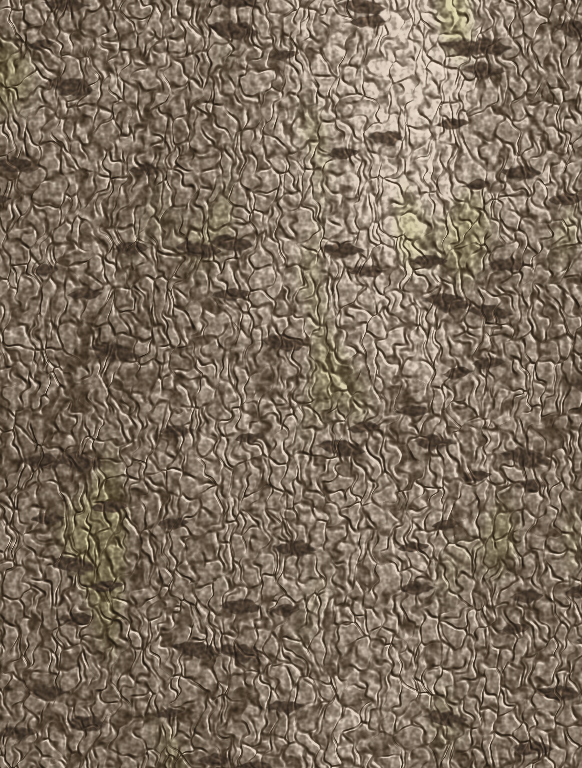
A Shadertoy shader for this texture:

```glsl
// Grey-brown tree bark: small wavy cracked scales, dark lens-shaped pores and a soft glow of light.

const vec2 SCALE_SIZE = vec2(0.0185, 0.031);  // one bark scale, in canvas heights
const vec2 PORE_GRID = vec2(0.090, 0.066);    // spacing of the pores
const vec2 PORE_SIZE = vec2(0.029, 0.0125);   // half width and half height
const float PORE_SHARE = 0.52;
const float CRACK_WIDTH = 0.27;
const vec2 LIGHT_STEP = vec2(0.0021, 0.0021);
const float BASE_TONE = 0.412;
const float CRACK_DEPTH = 0.62;
const float RELIEF = 0.62;
const float GRAIN = 0.42;
const vec3 WARM_TINT = vec3(0.058, 0.0, -0.062);
const vec3 PORE_COLOR = vec3(0.270, 0.218, 0.172);
const vec3 MOSS_TINT = vec3(0.97, 1.00, 0.87);

vec2 hash2(vec2 p) {
    vec3 q = fract(p.xyx * vec3(0.1031, 0.1030, 0.0973));
    q += dot(q, q.yzx + 33.33);
    return fract((q.xx + q.yz) * q.zy);
}

float gradientAt(vec2 cell, vec2 offset) {
    float angle = 6.2832 * hash2(cell).x;
    return dot(vec2(cos(angle), sin(angle)), offset);
}

// Gradient noise, roughly -0.7 to 0.7
float noise(vec2 p) {
    vec2 i = floor(p), f = p - i;
    vec2 u = f * f * f * (f * (f * 6.0 - 15.0) + 10.0);
    vec2 e = vec2(1.0, 0.0);
    float low = mix(gradientAt(i, f), gradientAt(i + e.xy, f - e.xy), u.x);
    float high = mix(gradientAt(i + e.yx, f - e.yx), gradientAt(i + e.xx, f - e.xx), u.x);
    return mix(low, high, u.y);
}

vec2 warp(vec2 p) {
    vec2 broad = vec2(noise(p * vec2(19.0, 15.0)), noise(p * 15.0 + 40.0));
    vec2 fine = vec2(noise(p * 55.0 + 11.0), noise(p * 51.0 + 73.0));
    return p + 0.024 * broad + 0.013 * fine;
}

// x: gap between the two nearest scale centres, y: random value of the scale
vec2 scales(vec2 p) {
    vec2 cell = floor(p);
    float nearest = 9.0, second = 9.0, id = 0.0;
    for (int y = -1; y <= 1; y++)
    for (int x = -1; x <= 1; x++) {
        vec2 c = cell + vec2(x, y);
        vec2 h = hash2(c + 7.0);
        float d = length(c + h - p);
        if (d < nearest) {
            second = nearest;
            nearest = d;
            id = h.y;
        } else {
            second = min(second, d);
        }
    }
    return vec2(second - nearest, id);
}

float barkHeight(vec2 p) {
    vec2 q = warp(p);
    vec2 s = scales(q / SCALE_SIZE);
    float width = CRACK_WIDTH * (1.0 + 0.9 * noise(p * 24.0 + 5.0));
    float crackShare = smoothstep(-0.5, 0.15, noise(p * 45.0 + 61.0));
    float plate = mix(1.0, smoothstep(0.0, width, s.x), crackShare) * (0.9 + 0.2 * s.y);
    float fissure = smoothstep(0.0, 0.13, abs(noise(q * vec2(40.0, 15.0))));
    return plate * mix(0.45, 1.0, fissure) + 0.55 * noise(p * vec2(105.0, 72.0));
}

// Coverage of the dark, horizontal pores
float pores(vec2 p) {
    float rag = 0.42 * noise(p * vec2(60.0, 80.0)) + 0.3 * noise(p * 130.0);
    vec2 cell = floor(p / PORE_GRID);
    float cover = 0.0;
    for (int y = -1; y <= 1; y++)
    for (int x = -1; x <= 1; x++) {
        vec2 c = cell + vec2(x, y);
        vec2 h = hash2(c + 31.0), k = hash2(c * 1.7 + 87.0);
        vec2 d = p - (c + h) * PORE_GRID;
        d.y += 0.3 * (k.y - 0.5) * d.x;
        d /= PORE_SIZE * mix(0.6, 1.1, k.y);
        float lens = 1.0 - abs(d.y) - 0.8 * abs(d.x) * abs(d.x) + rag;
        cover = max(cover, step(k.x, PORE_SHARE) * smoothstep(0.0, 0.35, lens));
    }
    return cover;
}

void mainImage(out vec4 fragColor, in vec2 fragCoord) {
    vec2 p = fragCoord / iResolution.y;
    float across = fragCoord.x / iResolution.x;

    // Light: a broad central band and a bright glow near the top
    float band = exp(-pow((across - 0.65) / 0.32, 2.0));
    float glow = exp(-pow((across - 0.70 + 0.12 * noise(p * 7.0)) / 0.10, 2.0));
    glow *= smoothstep(0.40, 1.0, p.y);
    float light = 0.81 + 0.12 * p.y + 0.20 * band + 0.55 * glow + 0.16 * noise(p * 6.0);

    // Relief: cracks, lit rims and fine grain
    float height = barkHeight(p);
    float slope = height - barkHeight(p + LIGHT_STEP);
    float grain = noise(p * 180.0) + 0.5 * noise(p * 250.0 + 19.0);
    float detail = CRACK_DEPTH * (height - 0.65) + RELIEF * slope + GRAIN * grain;
    float tone = BASE_TONE * light * exp(detail);
    tone = min(tone, 0.80 + 0.15 * (1.0 - exp(0.8 - max(tone, 0.8))));
    vec3 color = tone + WARM_TINT * smoothstep(0.0, 0.25, tone);

    // Faint mossy patches, then pores
    float moss = smoothstep(0.15, 0.5, noise(p * vec2(11.0, 5.0) + 3.0));
    color *= mix(vec3(1.0), MOSS_TINT, moss);
    vec3 poreColor = PORE_COLOR * (0.75 + 0.25 * light) * exp(0.45 * slope + 0.5 * grain);
    color = mix(color, poreColor, 0.92 * pores(p));

    fragColor = vec4(clamp(color, 0.0, 1.0), 1.0);
}
```
